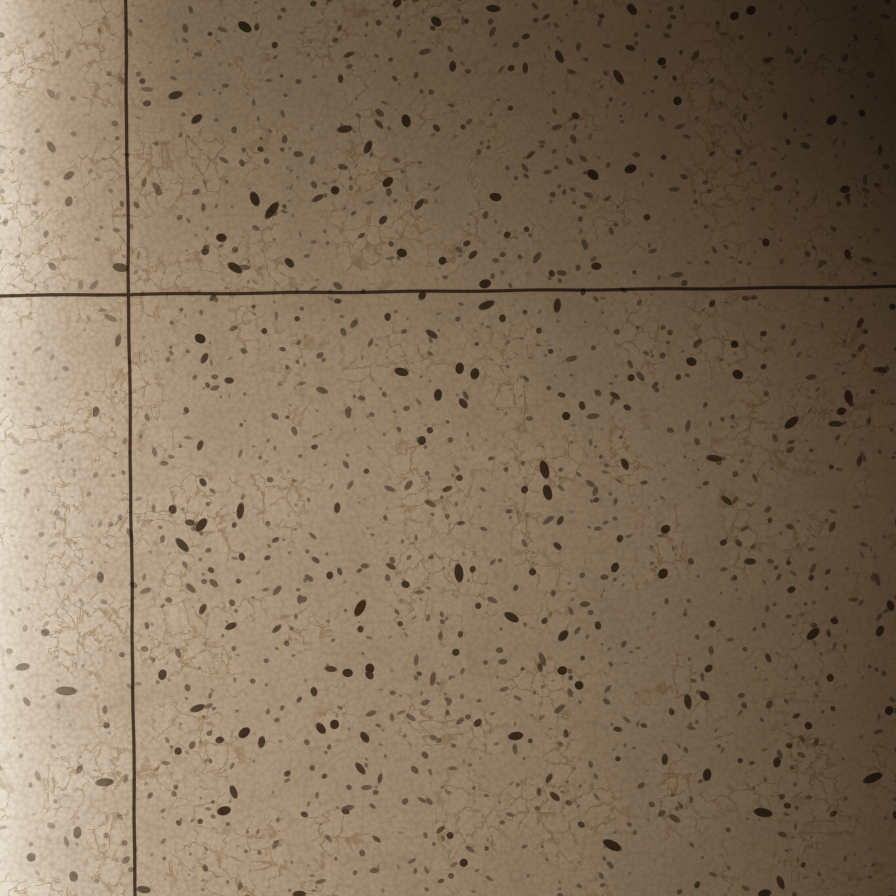
This texture is drawn by a Shadertoy shader. Its source:

```glsl
const vec3 STONE[8] = vec3[8](
    vec3(0.17, 0.13, 0.09), vec3(0.27, 0.21, 0.15), vec3(0.37, 0.30, 0.23),
    vec3(0.47, 0.40, 0.31), vec3(0.59, 0.51, 0.41), vec3(0.70, 0.62, 0.52),
    vec3(0.82, 0.76, 0.68), vec3(0.91, 0.87, 0.81));
const vec3 VEIN_TINT = vec3(0.84, 0.79, 0.70);
const vec3 SPECK_TINT = vec3(0.36, 0.31, 0.26);
const vec3 JOINT_TINT = vec3(0.38, 0.32, 0.27);

vec2 hash2(vec2 p) {
    vec3 q = fract(p.xyx * vec3(0.1031, 0.1030, 0.0973));
    q += dot(q, q.yzx + 33.33);
    return fract((q.xx + q.yz) * q.zy);
}

// Distances to the nearest and second nearest scattered points
vec2 cellular(vec2 p) {
    vec2 cell = floor(p), nearest = vec2(8.0);
    for (int y = -1; y <= 1; y++)
    for (int x = -1; x <= 1; x++) {
        vec2 id = cell + vec2(x, y);
        float d = length(id + hash2(id) - p);
        nearest = d < nearest.x ? vec2(d, nearest.x)
                                : vec2(nearest.x, min(nearest.y, d));
    }
    return nearest;
}

// Smooth mottling from rotated, self-warped sines, about -1 to 1
float layeredSines(vec2 p) {
    float sum = 0.0, amplitude = 0.5;
    for (int i = 0; i < 5; i++) {
        p = mat2(0.8, 0.6, -0.6, 0.8) * p + 1.7;
        p += 0.7 * sin(p.yx * 1.3);
        sum += amplitude * sin(p.x) * sin(p.y);
        p *= 1.75;
        amplitude *= 0.65;
    }
    return sum;
}

// Scattered elongated pits; radius and blur are in canvas units
float specks(vec2 p, float cells, float density, float radius, float blur) {
    vec2 q = p * cells, cell = floor(q);
    float mask = 0.0;
    for (int y = -1; y <= 1; y++)
    for (int x = -1; x <= 1; x++) {
        vec2 id = cell + vec2(x, y);
        vec2 trait = hash2(id + 71.0), form = hash2(id + 137.0);
        if (trait.x > density) continue;
        vec2 d = (q - id - hash2(id + 19.0)) / cells;
        float angle = 6.2832 * form.x;
        d = mat2(cos(angle), -sin(angle), sin(angle), cos(angle)) * d;
        d.x *= mix(0.4, 1.0, form.y);
        float size = radius * mix(0.4, 1.0, trait.y * trait.y);
        float spot = 1.0 - smoothstep(size - blur, size + blur, length(d));
        mask = max(mask, spot * mix(0.45, 1.0, trait.y));
    }
    return mask;
}

float lineMask(float d, float halfWidth, float blur) {
    return 1.0 - smoothstep(halfWidth - blur, halfWidth + blur, abs(d));
}

// Bright glow at the left, fading to the right and towards the top
float lightLevel(vec2 p) {
    float across = 0.74 - 0.26 * p.x - 0.15 * p.x * p.x * p.x;
    float glow = (0.18 - 0.05 * p.y) * exp(-p.x / 0.075);
    float topShade = smoothstep(0.4, 1.08, p.y) * smoothstep(-0.1, 0.25, p.x);
    return across + glow - 0.2 * topShade;
}

vec3 stoneColour(float level) {
    float position = (level - 0.17) / 0.108;
    vec3 colour = STONE[0];
    for (int i = 1; i < 8; i++)
        colour = mix(colour, STONE[i], clamp(position - float(i - 1), 0.0, 1.0));
    return colour;
}

void mainImage(out vec4 fragColor, in vec2 fragCoord) {
    vec2 uv = fragCoord / iResolution.xy;
    float blur = max(0.0009, 0.7 / iResolution.y);

    // Lit stone with cloudy patches and fine grain
    float mottle = layeredSines(uv * 34.0);
    float patches = layeredSines(uv * 13.0 + 5.0);
    float grain = cellular(uv * 170.0).x - 0.45;
    float level = lightLevel(uv);
    level *= 1.0 + 0.035 * mottle + 0.025 * patches - 0.09 * grain;
    vec3 colour = stoneColour(level);

    // Broken, wandering veins
    vec2 warp = vec2(layeredSines(uv * 60.0), layeredSines(uv * 60.0 + 40.0));
    vec2 web = cellular(uv * 44.0 + 0.55 * warp);
    float vein = 1.0 - smoothstep(0.0, 0.17, web.y - web.x);
    vein *= smoothstep(-0.25, 0.5, mottle + 0.5 * patches);
    colour *= mix(vec3(1.0), VEIN_TINT, 0.8 * vein);

    // Large dark pits and small faint ones, sparser in the bright strip
    float shade = mix(0.55, 1.0, smoothstep(0.05, 0.25, uv.x));
    float pits = specks(uv, 36.0, 0.36 * shade, 0.0050, blur);
    float dots = specks(uv + 3.0, 68.0, 0.30, 0.0034, blur);
    colour *= mix(vec3(1.0), SPECK_TINT, max(pits, 0.6 * dots) * shade);

    // Two slightly tilted joints between the slabs
    float wobble = 0.0004 * sin(uv.x * 47.0 + 2.0 * sin(uv.y * 31.0));
    float upright = uv.x - mix(0.151, 0.140, uv.y) + wobble;
    float level2 = uv.y - mix(0.670, 0.680, uv.x) + wobble;
    float joint = max(lineMask(upright, 0.0018, blur), lineMask(level2, 0.0018, blur));
    float soil = max(lineMask(upright, 0.0, 0.006), lineMask(level2, 0.0, 0.006));
    colour *= 1.0 - 0.12 * soil;
    colour *= mix(vec3(1.0), JOINT_TINT, 0.95 * joint);

    fragColor = vec4(colour, 1.0);
}
```
